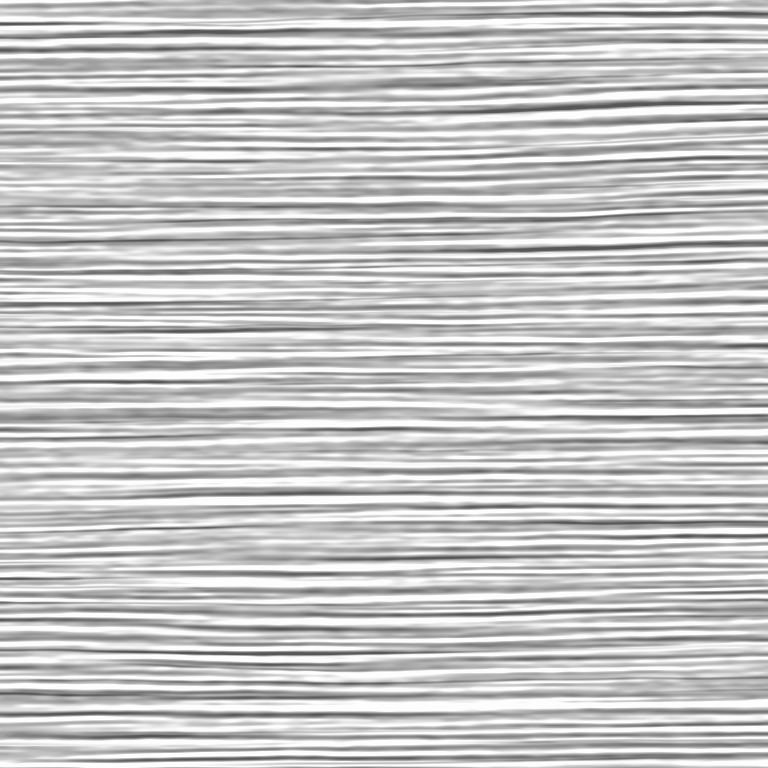
A three.js fragment shader for this texture:

```glsl
// Draws fine, nearly horizontal grey pen strokes packed over white paper.
// Stretched row noise, less its own local average, gives evenly dense streaks;
// each layer is bent separately, and thin wandering lines add dark accents.

varying vec2 vUv;

// Frequencies: features across, rows up the canvas
const vec2 MAIN_STREAKS = vec2(2.4, 155.0);
const vec2 FINE_STREAKS = vec2(4.5, 265.0);
const vec2 DENSE_PATCHES = vec2(3.0, 38.0);
const vec2 GRAIN = vec2(45.0, 230.0);
const vec4 LAYER_WEIGHTS = vec4(0.60, 0.46, 0.13, 0.16);
const float AVERAGE_REACH = 1.3;

// Bending of the strokes
const float SLOPE = 0.008;
const vec2 BEND_SCALE = vec2(1.9, 6.0);
const float BEND_AMOUNT = 0.016;
const vec2 WOBBLE_SCALE = vec2(13.0, 50.0);
const float WOBBLE_AMOUNT = 0.0024;

// Dark accent strokes
const float ACCENT_ROWS = 50.0;
const float ACCENT_HALF_WIDTH = 0.0027;
const float ACCENT_DARKNESS = 0.26;

// Tones
const float MIDDLE_TONE = 0.775;
const float SHADE_CONTRAST = 0.80;
const float LIGHT_CONTRAST = 1.12;
const float DARKEST_TONE = 0.34;
const float PAPER_TONE = 0.992;

float hash(vec2 p) {
  vec3 q = fract(vec3(p.xyx) * 0.1031);
  q += dot(q, q.yzx + 33.33);
  return fract((q.x + q.y) * q.z);
}

// Smooth one-dimensional noise running along a single row
float rowNoise(float x, float row) {
  x += 40.0 * hash(vec2(row, 7.0)) + 10.0;
  float cell = floor(x);
  float blend = smoothstep(0.0, 1.0, x - cell);
  return mix(hash(vec2(cell, row)), hash(vec2(cell + 1.0, row)), blend);
}

// Rows of noise around zero, each shifted so that stroke ends never align
float streaks(vec2 p, float seed) {
  float y = p.y + 20.0 + seed * 311.0;
  float row = floor(y);
  float blend = smoothstep(0.0, 1.0, y - row);
  return mix(rowNoise(p.x, row), rowNoise(p.x, row + 1.0), blend) - 0.5;
}

// Streaks without their broad variation, so light and dark alternate
float evenStreaks(vec2 p, float seed) {
  vec2 reach = vec2(0.0, AVERAGE_REACH);
  float average = 0.5 * (streaks(p - reach, seed) + streaks(p + reach, seed));
  return streaks(p, seed) - average;
}

// Slow drift and small hand wobble of the strokes
vec2 bend(vec2 p, float seed) {
  float drift = streaks(p * BEND_SCALE, seed);
  float wobble = streaks(p * WOBBLE_SCALE, seed + 1.0);
  p.y += BEND_AMOUNT * drift + WOBBLE_AMOUNT * wobble - SLOPE * p.x;
  return p;
}

// One thin stroke per row, wandering and fading along its length
float accentInk(vec2 p) {
  float y = p.y * ACCENT_ROWS + 20.0;
  float row = floor(y);
  float wander = rowNoise(p.x * 2.0, row + 5000.0) - 0.5;
  float centre = 0.5 + 0.3 * (hash(vec2(row, 91.0)) - 0.5) + 0.3 * wander;
  float distanceToLine = abs(y - row - centre) / ACCENT_ROWS;
  float pressure = smoothstep(0.35, 0.85, rowNoise(p.x * 3.0, row + 6000.0));
  return pressure * (1.0 - smoothstep(0.0, ACCENT_HALF_WIDTH, distanceToLine));
}

void main() {
  vec2 mainPath = bend(vUv, 1.0);
  vec2 finePath = mix(mainPath, bend(vUv, 3.0), 0.4);

  // Layered streaks, centred on zero
  vec4 layers = vec4(
    evenStreaks(mainPath * MAIN_STREAKS, 5.0),
    evenStreaks(finePath * FINE_STREAKS, 6.0),
    streaks(mainPath * DENSE_PATCHES, 7.0),
    streaks(finePath * GRAIN, 8.0)
  );
  float relief = dot(layers, LAYER_WEIGHTS);

  // Soft grey shading below the middle, steeper rise to bare paper above
  float contrast = relief < 0.0 ? SHADE_CONTRAST : LIGHT_CONTRAST;
  float tone = min(MIDDLE_TONE + contrast * relief, PAPER_TONE);
  tone -= ACCENT_DARKNESS * accentInk(mainPath);

  gl_FragColor = vec4(vec3(max(tone, DARKEST_TONE)), 1.0);
}
```
